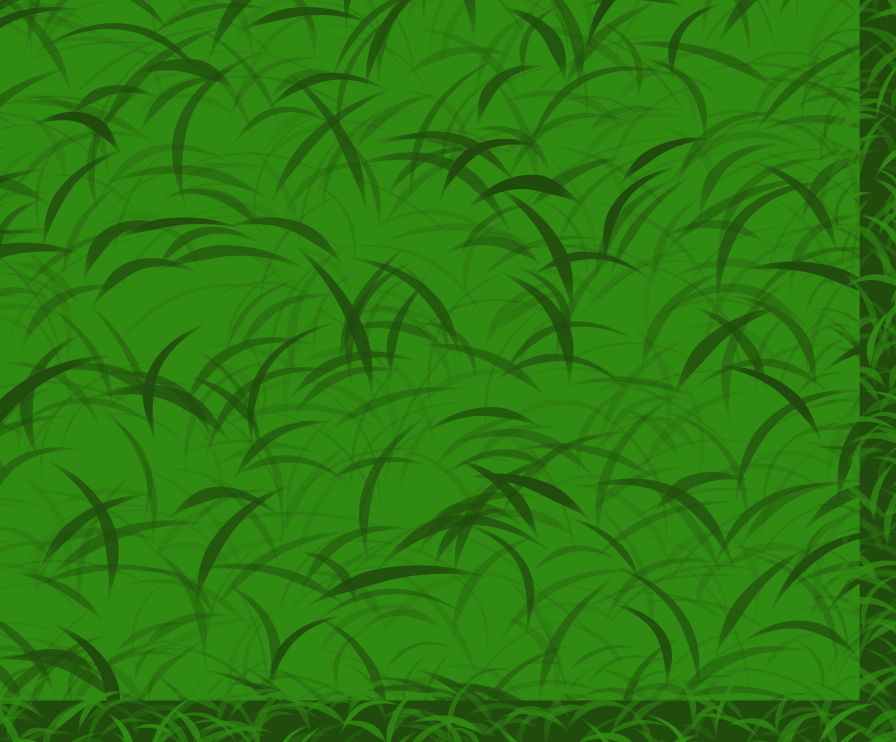
This texture is drawn by a Shadertoy shader. Its source:

```glsl
// Meadow of arched grass blades: translucent dark crescents on flat green,
// faint ones first and bold ones last. Dark bands along the right and bottom
// edges are overgrown with small green blades. Blades sit on jittered grids.

const vec3 MEADOW = vec3(0.19, 0.545, 0.07);
const vec3 SHADOW = vec3(0.125, 0.295, 0.05);

const int   BLADE_LAYERS = 12;
const int   WISP_LAYERS  = 4;
const int   EDGE_LAYERS  = 9;
const float BLADE_CELL = 0.17;    // grid sizes, in canvas heights
const float EDGE_CELL  = 0.075;
const float RIGHT_BAND  = 0.049;  // widths of the dark bands
const float BOTTOM_BAND = 0.056;
const float EVERYWHERE  = 9.0;

float hash(vec2 p) {
    return fract(sin(dot(p, vec2(127.1, 311.7))) * 43758.5453);
}

// Distance inside the right and bottom edges
float borderDistance(vec2 p, float aspect) {
    return min(aspect - p.x, p.y);
}

// Coverage of one crescent: root at x = -1, tip at x = 1 along its chord
float blade(vec2 p, float angle, float halfLength, float halfWidth, float bend, float pixel) {
    float c = cos(angle), s = sin(angle);
    vec2 q = vec2(c * p.x + s * p.y, c * p.y - s * p.x) / halfLength;
    if (abs(q.x) >= 1.0) return 0.0;

    float t = 0.5 + 0.5 * q.x;
    float slope = -2.0 * bend * q.x;
    float d = abs(q.y - bend * (1.0 - q.x * q.x)) * halfLength / sqrt(1.0 + slope * slope);
    float w = halfWidth * 1.3 * smoothstep(-0.05, 0.4, t) * pow(1.0 - t, 0.65);

    float edge = clamp((w - d) / pixel + 0.5, 0.0, 1.0) * min(1.0, 2.0 * w / pixel);
    float fade = 0.3 + 0.7 * smoothstep(0.0, 0.45, 1.0 - abs(q.x));
    return edge * fade;
}

// Paints one grid of blades over col; size is (half length, half width)
vec3 paintLayer(vec3 col, vec3 ink, vec2 p, float cell, float seed, vec2 size,
                float strength, float density, float reach, float aspect, float pixel) {
    vec2 offset = vec2(hash(vec2(seed, 1.7)), hash(vec2(seed, 5.3)));
    vec2 home = floor(p / cell + offset);

    for (int j = -1; j <= 1; j++)
    for (int i = -1; i <= 1; i++) {
        vec2 id = home + vec2(i, j);
        vec2 key = id + seed * vec2(17.3, 9.1);
        vec2 jitter = vec2(hash(key), hash(key + 31.7));
        vec2 center = (id + jitter - offset) * cell;
        if (hash(key + 57.1) > density) continue;
        if (borderDistance(center, aspect) > reach) continue;

        // Lean left or right, always arching upward
        vec2 q = p - center;
        if (hash(key + 73.9) < 0.42) q.x = -q.x;
        float angle = mix(-0.05, 1.25, hash(key + 11.3));
        float bend = mix(0.18, 0.5, hash(key + 23.9));
        float halfLength = size.x * mix(0.55, 1.2, hash(key + 41.3));
        float halfWidth = size.y * mix(0.65, 1.2, hash(key + 89.2));
        float alpha = strength * mix(0.7, 1.15, hash(key + 97.7));

        float cover = blade(q, angle, halfLength, halfWidth, bend, pixel);
        col = mix(col, ink, cover * min(alpha, 1.0));
    }
    return col;
}

void mainImage(out vec4 fragColor, in vec2 fragCoord) {
    float pixel = 1.0 / iResolution.y;
    float aspect = iResolution.x * pixel;
    vec2 p = fragCoord * pixel;
    vec3 col = MEADOW;

    // Thin, long, barely visible wisps
    for (int i = 0; i < WISP_LAYERS; i++) {
        col = paintLayer(col, SHADOW, p, BLADE_CELL, 50.0 + float(i), vec2(0.125, 0.0025),
                         0.2, 1.0, EVERYWHERE, aspect, pixel);
    }

    // Main blades, from faint to bold
    for (int i = 0; i < BLADE_LAYERS; i++) {
        float f = float(i) / float(BLADE_LAYERS - 1);
        vec2 size = mix(vec2(0.092, 0.0055), vec2(0.105, 0.0098), f * f);
        float strength = mix(0.13, 0.98, pow(f, 1.6));
        col = paintLayer(col, SHADOW, p, BLADE_CELL, 3.0 + float(i), size,
                         strength, mix(1.0, 0.55, f * f), EVERYWHERE, aspect, pixel);
    }

    // Edge bands and the undergrowth around them
    if (borderDistance(p, aspect) < 0.25) {
        for (int i = 0; i < 3; i++) {
            col = paintLayer(col, SHADOW, p, EDGE_CELL, 80.0 + float(i), vec2(0.05, 0.0035),
                             0.3, 0.8, 0.11, aspect, pixel);
        }
        float inset = min(aspect - RIGHT_BAND - p.x, p.y - BOTTOM_BAND);
        col = mix(col, SHADOW, clamp(0.5 - inset / pixel, 0.0, 1.0));

        for (int i = 0; i < EDGE_LAYERS; i++) {
            float f = float(i) / float(EDGE_LAYERS - 1);
            col = paintLayer(col, MEADOW, p, EDGE_CELL, 120.0 + float(i), vec2(0.05, 0.005),
                             mix(0.25, 0.9, f), 0.85, 0.058, aspect, pixel);
        }
    }

    fragColor = vec4(col, 1.0);
}
```
